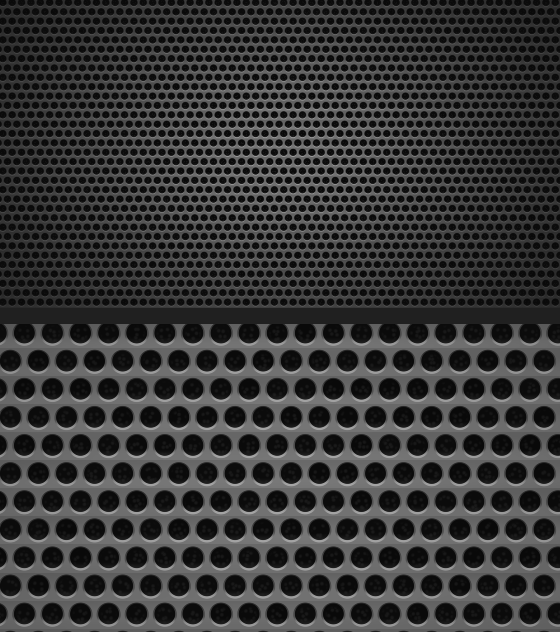
Top, the full canvas; bottom, a detail of the centre.
A Shadertoy shader for this pattern:

```glsl
float hash(vec2 p) {
    return fract(sin(dot(p, vec2(127.1, 311.7))) * 4375.85);
}

// Distance to the nearest scattered point
float cellular(vec2 p) {
    vec2 id = floor(p), f = fract(p);
    float nearest = 2.0;
    for (int y = -1; y <= 1; y++) {
        for (int x = -1; x <= 1; x++) {
            vec2 o = vec2(x, y);
            vec2 point = o + vec2(hash(id + o), hash(id + o + 47.0));
            nearest = min(nearest, length(point - f));
        }
    }
    return nearest;
}

float disc(float r, float radius, float blur) {
    return 1.0 - smoothstep(radius - blur, radius + blur, r);
}

void mainImage(out vec4 fragColor, in vec2 fragCoord) {
    vec2 uv = fragCoord / iResolution.xy;
    float pixel = 59.8 / iResolution.x;
    float blur = 0.6 * pixel;

    // Staggered grid, rows counted downward from the top
    vec2 grid = vec2(fragCoord.x, iResolution.y - fragCoord.y) * pixel;
    grid.y += 0.19;
    float row = floor(grid.y);
    grid.x += 0.2 + 0.5 * mod(row, 2.0);
    vec2 cell = fract(grid) - 0.5;
    vec2 id = floor(grid);
    float r = length(cell);
    float down = cell.y / max(r, 0.001);

    // Soft spotlight over the sheet
    vec2 c = uv - 0.5;
    float light = mix(0.13, 0.44, exp(-dot(c * c, vec2(5.5, 3.7))));

    // Metal with faint brushing
    float brushing = sin(uv.y * 91.0 + sin(uv.x * 7.0)) + sin(uv.y * 213.0 + 2.0);
    float metal = light * (1.0 + 0.025 * brushing + 0.12 * cell.y);

    // Bevel: shaded above, bright crescent below
    float bevel = light * (0.72 + 0.75 * smoothstep(0.1, 0.95, down)
                           - 0.35 * smoothstep(0.0, 1.0, -down));
    float shade = mix(metal, bevel, disc(r, 0.43, blur));

    // Dark hole with a dim, uneven floor
    float specks = 1.0 - smoothstep(0.1, 0.5, cellular(cell * 5.0 + id * 9.0));
    float interior = 0.035 + 0.2 * light * smoothstep(0.1, 0.38, cell.y)
                   + 0.13 * light * specks * disc(r, 0.25, 0.08)
                   + 0.01 * hash(id);
    float hole = disc(length(cell + vec2(0.0, 0.025)), 0.37, blur);
    shade = mix(shade, interior, hole);

    fragColor = vec4(vec3(shade), 1.0);
}
```
